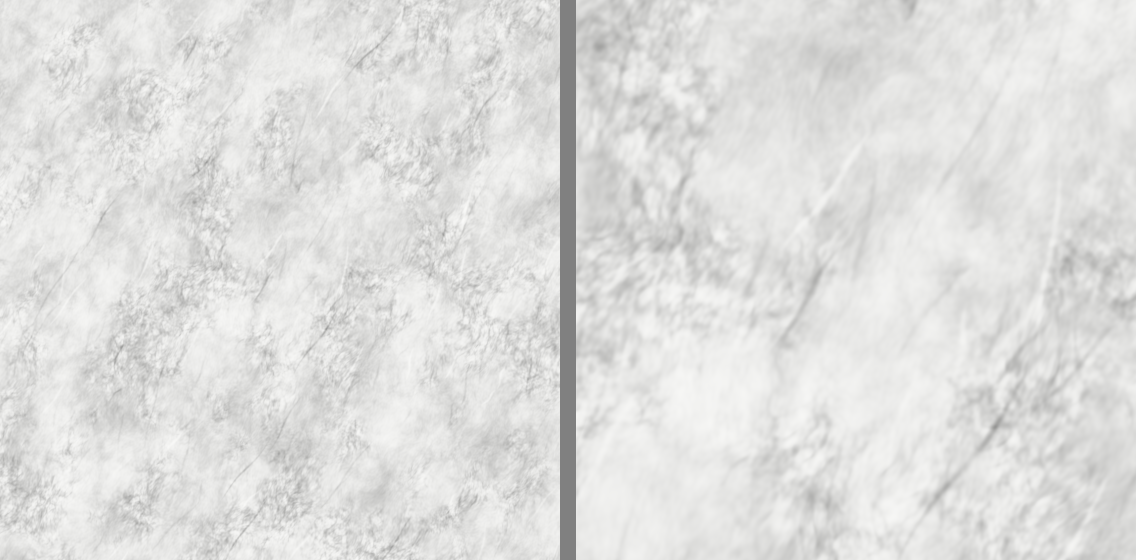
Left: the whole. Right: its middle third, enlarged.
This texture is drawn by a Shadertoy shader. Its source:

```glsl
// Pale grey marble: small cloudy mottling, slanted fine grain, crinkled
// rough patches and thin tapered scratches. Layered gradient noise makes the
// clouds and grain; a jittered cell grid scatters the scratches.

const vec3 STONE = vec3(0.887, 0.887, 0.881);    // middle tone
const float LEAN = 1.12;             // grain angle from horizontal, radians
const float LEAN_SPREAD = 0.65;      // variation of scratch angles
const float GRAIN_STRETCH = 0.68;    // below 1 lengthens features along grain
const float CLOUD_SCALE = 9.0;
const float CLOUD_GAIN = 0.72;
const float CLOUD_CONTRAST = 0.098;
const float GRAIN_SCALE = 62.0;
const float GRAIN_CONTRAST = 0.085;
const float PATCH_SCALE = 6.5;
const float PATCH_SHADE = 0.026;
const float CRINKLE_SCALE = 44.0;
const float CRINKLE_CONTRAST = 0.065;
const float GLOW_SCALE = 10.0;
const float GLOW_LIGHT = 0.045;
const float SCRATCH_WIDTH = 0.0018;
const float SCRATCH_DARK = 0.22;
const float SCRATCH_LIGHT = 0.09;
const uint HASH_STEP = 1664525u;

// Two random values in 0..1 for a grid cell
vec2 hash2(vec2 cell) {
    uvec2 u = uvec2(ivec2(cell)) * HASH_STEP + 10139u;
    u.x += u.y * HASH_STEP;
    u.y += u.x * HASH_STEP;
    u ^= u >> 16u;
    u.x += u.y * HASH_STEP;
    u.y += u.x * HASH_STEP;
    u ^= u >> 16u;
    return vec2(u & 0xffffu) / 65535.0;
}

float cornerSlope(vec2 cell, vec2 offset) {
    float angle = 6.2832 * hash2(cell).x;
    return dot(vec2(cos(angle), sin(angle)), offset);
}

// Gradient noise, centred on zero
float noise(vec2 p) {
    vec2 c = floor(p), f = p - c;
    vec2 s = f * f * f * (f * (f * 6.0 - 15.0) + 10.0);
    vec2 e = vec2(1.0, 0.0);
    float low = mix(cornerSlope(c, f), cornerSlope(c + e.xy, f - e.xy), s.x);
    float high = mix(cornerSlope(c + e.yx, f - e.yx),
                     cornerSlope(c + e.xx, f - e.xx), s.x);
    return mix(low, high, s.y);
}

float layeredNoise(vec2 p, float gain, int octaves) {
    float sum = 0.0, weight = 1.0;
    for (int i = 0; i < octaves; i++) {
        sum += weight * noise(p);
        p = p * 2.03 + vec2(17.3, 9.1);
        weight *= gain;
    }
    return sum;
}

// Short valleys along the zero lines of noise, centred near zero
float crinkle(vec2 p) {
    float sum = 0.0, weight = 1.0;
    for (int i = 0; i < 2; i++) {
        sum += weight * (smoothstep(0.0, 0.26, abs(noise(p))) - 0.6);
        p = p * 1.9 + vec2(5.7, 23.9);
        weight *= 0.8;
    }
    return sum;
}

// One tapered, slightly bent stroke per cell
float scratches(vec2 p, float cells, float seed) {
    vec2 g = p * cells, home = floor(g);
    float ink = 0.0;
    for (int y = -1; y <= 1; y++)
    for (int x = -1; x <= 1; x++) {
        vec2 cell = home + vec2(x, y);
        vec2 spot = hash2(cell + seed), kind = hash2(cell + seed + 71.0);
        float angle = LEAN + (kind.x - 0.5) * LEAN_SPREAD;
        vec2 dir = vec2(cos(angle), sin(angle)), offset = g - cell - spot;
        float along = dot(offset, dir) / mix(0.25, 0.85, kind.y);
        float across = dot(offset, vec2(-dir.y, dir.x));
        across += 0.02 * sin(along * 4.0 + spot.x * 6.28);
        float taper = max(0.0, 1.0 - along * along);
        float width = SCRATCH_WIDTH * cells * (0.6 + 0.6 * taper);
        float strength = fract(spot.x * 7.0 + kind.x * 5.0);
        float profile = exp(-across * across / (width * width));
        ink = max(ink, taper * strength * strength * profile);
    }
    return ink;
}

void mainImage(out vec4 fragColor, in vec2 fragCoord) {
    vec2 p = fragCoord / iResolution.y;

    // Grain space: x across the slant, y along it, gently warped
    vec2 dir = vec2(cos(LEAN), sin(LEAN));
    vec2 q = vec2(dot(p, vec2(dir.y, -dir.x)), dot(p, dir) * GRAIN_STRETCH);
    q += 0.010 * vec2(noise(p * 14.0 + 3.0), noise(p * 14.0 + 47.0));

    // Soft layers
    float clouds = layeredNoise(q * CLOUD_SCALE + 13.0, CLOUD_GAIN, 4);
    float patches = layeredNoise(q * PATCH_SCALE + 61.0, 0.75, 4);
    float rough = smoothstep(-0.25, 0.6, patches);
    float glow = smoothstep(0.08, 0.55, layeredNoise(q * GLOW_SCALE + 91.0, 0.6, 3));

    // Fine layers, strongest inside rough patches
    float grain = layeredNoise(q * GRAIN_SCALE + 7.0, 0.85, 3) * mix(0.45, 1.4, rough);
    float wrinkles = crinkle(q * CRINKLE_SCALE + 29.0) * mix(0.15, 1.0, rough);
    float dark = scratches(p, 9.0, 5.0) + 0.7 * scratches(p, 18.0, 211.0);
    float light = scratches(p, 13.0, 401.0);

    float shade = CLOUD_CONTRAST * clouds + GRAIN_CONTRAST * grain;
    shade += CRINKLE_CONTRAST * wrinkles - PATCH_SHADE * rough;
    shade += GLOW_LIGHT * glow * (1.0 - 0.6 * rough);
    shade += SCRATCH_LIGHT * light - SCRATCH_DARK * dark * mix(0.35, 1.0, rough);

    // Highlights roll off before pure white
    shade = shade > 0.0 ? 0.1 * (1.0 - exp(-shade / 0.1)) : shade;
    fragColor = vec4(clamp(STONE + shade, 0.0, 1.0), 1.0);
}
```
